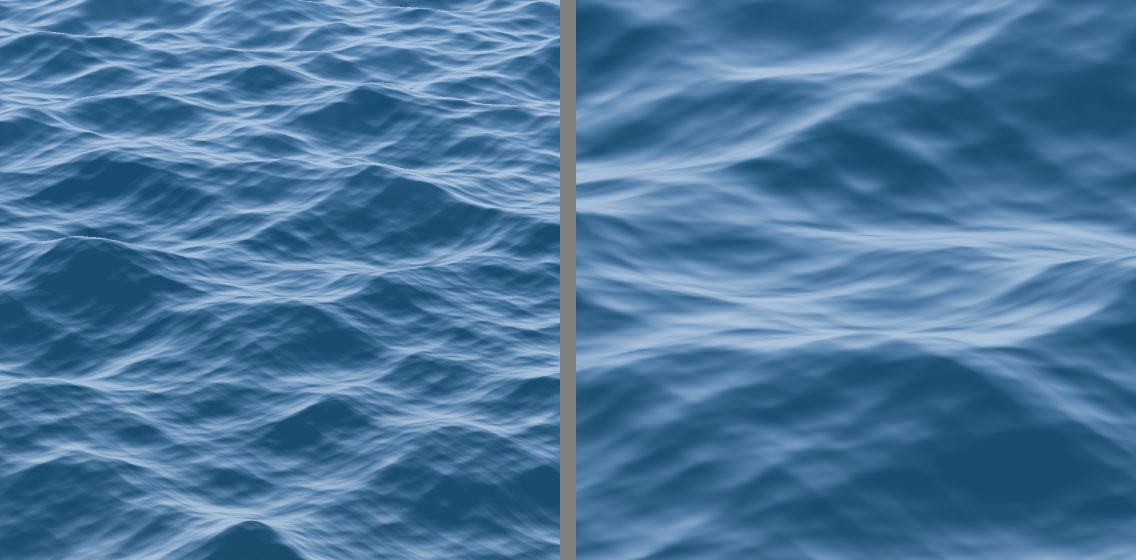
Left: the whole. Right: its middle third, enlarged.
Reproduce this texture procedurally as a Shadertoy shader.

```glsl
const float EYE_HEIGHT = 1.67;
const float FOCAL = 3.0;

float hash(vec2 p) {
    p = fract(p * vec2(0.1031, 0.1137));
    p += dot(p, p.yx + 33.33);
    return fract((p.x + p.y) * p.x * 7.3);
}

float noise(vec2 p) {
    vec2 cell = floor(p), f = fract(p);
    f = f * f * (3.0 - 2.0 * f);
    return mix(mix(hash(cell), hash(cell + vec2(1, 0)), f.x),
               mix(hash(cell + vec2(0, 1)), hash(cell + vec2(1, 1)), f.x), f.y);
}

// Sharp-crested wave trains; trains too fine for the footprint fade out
float waterHeight(vec2 p, int trains, float footprint) {
    float height = 0.0, frequency = 7.0, amplitude = 0.052;
    for (int i = 0; i < trains; i++) {
        float k = float(i);
        float angle = 0.9 * sin(k * 2.4 + 0.6);
        vec2 dir = vec2(sin(angle), cos(angle));
        float phase = dot(dir, p) * frequency + k * k * 1.7 + 2.0;
        float crest = exp(sin(phase) - 1.0);
        float weight = amplitude * smoothstep(0.003, 0.012, 6.283 / (frequency * footprint));
        height += weight * (crest - 0.466);
        p -= dir * crest * cos(phase) * weight * 0.5;
        frequency *= 1.2;
        amplitude *= 0.765;
    }
    return height;
}

vec3 waterColor(float tone) {
    vec3 deep = vec3(0.10, 0.30, 0.435);
    vec3 middle = vec3(0.35, 0.52, 0.685);
    vec3 sky = vec3(0.66, 0.76, 0.865);
    return tone < 0.5 ? mix(deep, middle, tone * 2.0) : mix(middle, sky, tone * 2.0 - 1.0);
}

vec3 sea(vec2 uv) {
    float drop = EYE_HEIGHT - uv.y;
    vec3 ray = vec3(uv.x - 0.5, -drop, FOCAL);
    float depth = EYE_HEIGHT / drop;
    float footprint = 1.8 * depth * depth;

    // March through the slab that holds the waves
    float nearT = (EYE_HEIGHT - 0.10) / drop;
    float farT = (EYE_HEIGHT + 0.09) / drop;
    float t = nearT, lastT = nearT, lastGap = 0.1;
    for (int i = 0; i < 25; i++) {
        t = mix(nearT, farT, float(i) / 24.0);
        float gap = EYE_HEIGHT - t * drop - waterHeight(ray.xz * t, 10, footprint);
        if (gap < 0.0) {
            t = mix(lastT, t, lastGap / (lastGap - gap));
            break;
        }
        lastT = t;
        lastGap = gap;
    }

    // Surface slope, including the small ripples
    vec2 p = ray.xz * t;
    float e = 0.004 * depth;
    float h = waterHeight(p, 20, footprint);
    float slopeX = (waterHeight(p + vec2(e, 0), 20, footprint) - h) / e;
    float slopeZ = (waterHeight(p + vec2(0, e), 20, footprint) - h) / e;

    // Faces turned to the eye show deep water, grazing ones reflect sky
    vec3 normal = normalize(vec3(-slopeX, 1.0, -slopeZ));
    vec3 view = -normalize(ray);
    float facing = dot(normal, view) - 0.35 * (view.y - 0.36) + 0.12 * normal.x;
    float tone = 1.0 - smoothstep(0.0, 0.76, facing);
    tone += 0.16 * (noise(p * vec2(2.5, 2.0) + 7.0) - 0.5);
    tone += 0.07 * (noise(p * vec2(28.0, 22.0)) - 0.5);
    tone += 0.13 * smoothstep(0.45, 1.0, uv.y) - 0.02;
    vec3 color = waterColor(clamp(tone, 0.0, 1.0));
    return color + vec3(-0.01, 0.0, 0.02) * (uv.y - 0.5);
}

void mainImage(out vec4 fragColor, in vec2 fragCoord) {
    // Two samples per pixel soften the crest lines
    vec3 color = sea((fragCoord + vec2(-0.2, 0.25)) / iResolution.xy);
    color += sea((fragCoord + vec2(0.2, -0.25)) / iResolution.xy);
    fragColor = vec4(color * 0.5, 1.0);
}
```
